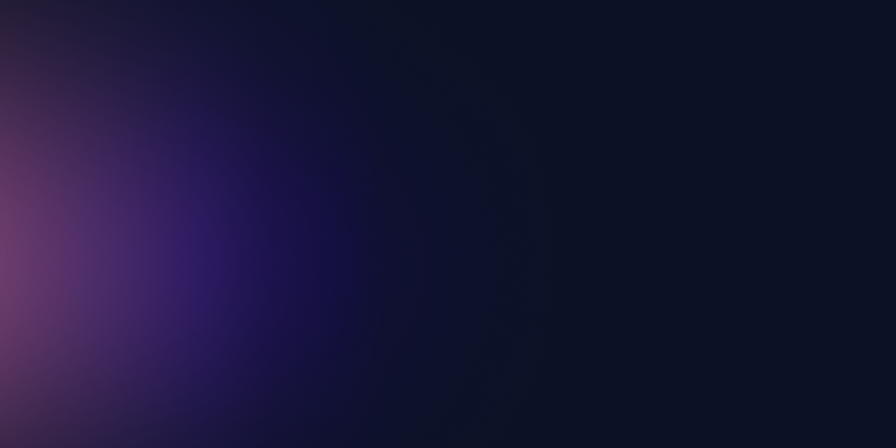
Reproduce this background procedurally as a Shadertoy shader.

```glsl
const vec3 NIGHT = vec3(0.047, 0.070, 0.145);
const float GLOW_HEIGHT = 0.414;
const int STOPS = 8;

// Horizontal colour ramp: rose, violet, indigo, night
const float STOP_X[STOPS] = float[](0.0, 0.234, 0.443, 0.60, 0.755, 0.86, 1.04, 1.30);
const vec3 STOP_COLOR[STOPS] = vec3[](
    vec3(0.420, 0.235, 0.420),
    vec3(0.290, 0.170, 0.410),
    vec3(0.180, 0.105, 0.385),
    vec3(0.112, 0.073, 0.302),
    vec3(0.075, 0.062, 0.248),
    vec3(0.060, 0.065, 0.195),
    vec3(0.050, 0.067, 0.168),
    NIGHT
);

vec3 glowRamp(float x) {
    vec3 color = STOP_COLOR[0];
    for (int i = 1; i < STOPS; i++) {
        float blend = clamp((x - STOP_X[i - 1]) / (STOP_X[i] - STOP_X[i - 1]), 0.0, 1.0);
        color = mix(color, STOP_COLOR[i], blend);
    }
    return color;
}

// Gaussian fade above and below the glow, tighter away from its source
float verticalFade(vec2 p, float centerY) {
    float dy = p.y - centerY;
    float spread = mix(0.25, 0.15, clamp(p.x, 0.0, 1.0));
    return exp(-dy * dy / spread);
}

float hash(vec2 p) {
    vec3 q = fract(vec3(p.xyx) * 0.1031);
    q += dot(q, q.yzx + 33.33);
    return fract((q.x + q.y) * q.z);
}

// Sub-level noise that hides banding in the dark gradient
float dither(vec2 cell) {
    return (hash(cell) - 0.5) / 255.0;
}

void mainImage(out vec4 fragColor, in vec2 fragCoord) {
    vec2 p = fragCoord / iResolution.y;
    p.x *= 2.0 * iResolution.y / iResolution.x;

    vec3 color = mix(NIGHT, glowRamp(p.x), verticalFade(p, GLOW_HEIGHT));
    fragColor = vec4(color + dither(floor(fragCoord)), 1.0);
}
```
